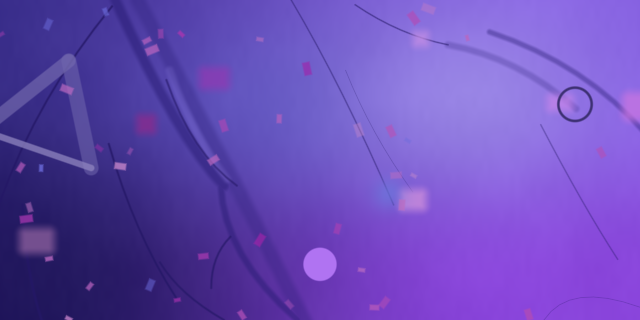
Give the GLSL for this background, as a WebGL 2 fragment shader.

```glsl
#version 300 es
precision highp float;
// Violet gradient with soft glows, dark cracks, drifting confetti and simple outlined shapes.
uniform vec2 u_resolution;
out vec4 outColor;

float hash(float n) { return fract(sin(n * 127.1) * 43758.5453); }

float hash2(vec2 p) { return fract(sin(dot(p, vec2(127.1, 311.7))) * 43758.5453); }

float noise(vec2 p) {
  vec2 i = floor(p), f = fract(p);
  f = f * f * (3.0 - 2.0 * f);
  return mix(mix(hash2(i), hash2(i + vec2(1, 0)), f.x),
             mix(hash2(i + vec2(0, 1)), hash2(i + vec2(1, 1)), f.x), f.y);
}

float segment(vec2 p, vec2 a, vec2 b) {
  vec2 pa = p - a, ba = b - a;
  return length(pa - ba * clamp(dot(pa, ba) / dot(ba, ba), 0.0, 1.0));
}

float box(vec2 p, vec2 halfSize) {
  vec2 d = abs(p) - halfSize;
  return length(max(d, 0.0)) + min(max(d.x, d.y), 0.0);
}

mat2 rotation(float a) { return mat2(cos(a), -sin(a), sin(a), cos(a)); }

// Coverage of a signed distance, with a soft edge
float fill(float d, float soft) { return 1.0 - smoothstep(-soft, soft, d); }

float glow(vec2 p, vec2 center, vec2 radius) {
  vec2 d = (p - center) / radius;
  return exp(-dot(d, d));
}

float blob(vec2 p, vec2 center, vec2 halfSize) {
  return fill(box(p - center, halfSize * 0.5) - halfSize.y * 0.5, 0.022);
}

// Quadratic curve of the given half width
float crack(vec2 p, vec2 a, vec2 b, vec2 c, float width) {
  float d = 9.0;
  vec2 last = a;
  for (int i = 1; i <= 8; i++) {
    float t = float(i) / 8.0;
    vec2 next = mix(mix(a, b, t), mix(b, c, t), t);
    d = min(d, segment(p, last, next));
    last = next;
  }
  return fill(d - width, 0.002 + width * 0.5);
}

void main() {
  vec2 p = gl_FragCoord.xy / u_resolution.y;
  float aa = 1.0 / u_resolution.y;

  // Base gradient and wide glows
  vec3 low = mix(vec3(0.13, 0.09, 0.36), vec3(0.54, 0.27, 0.86), smoothstep(0.1, 1.56, p.x));
  vec3 high = mix(vec3(0.21, 0.17, 0.53), vec3(0.53, 0.38, 0.89), smoothstep(-0.3, 1.8, p.x));
  vec3 color = mix(low, high, smoothstep(0.1, 0.75, p.y));
  color = mix(color, vec3(0.38, 0.37, 0.77), 0.6 * glow(p, vec2(0.9, 0.66), vec2(0.45, 0.27)));
  color = mix(color, vec3(0.61, 0.54, 0.90), 0.85 * glow(p, vec2(1.47, 0.70), vec2(0.42, 0.30)));
  color = mix(color, vec3(0.14, 0.10, 0.38), 0.5 * glow(p, vec2(0.0, 0.3), vec2(0.35, 0.4)));
  color += 0.02 * (noise(p * 7.0) - 0.5) + 0.01 * (noise(p * vec2(60, 25)) - 0.5);

  // Wide folds with a lit edge
  float fold = 0.55 * crack(p, vec2(0.36, 1.0), vec2(0.56, 0.56), vec2(0.70, 0.42), 0.016);
  fold = max(fold, 0.3 * crack(p, vec2(0.43, 1.0), vec2(0.70, 0.5), vec2(0.96, -0.02), 0.022));
  fold = max(fold, 0.5 * crack(p, vec2(0.69, 0.42), vec2(0.70, 0.2), vec2(0.93, 0.0), 0.010));
  fold = max(fold, 0.25 * crack(p, vec2(1.40, 0.86), vec2(1.62, 0.82), vec2(1.80, 0.66), 0.010));
  fold = max(fold, 0.4 * crack(p, vec2(1.53, 0.90), vec2(1.83, 0.80), vec2(2.02, 0.58), 0.008));
  color = mix(color, vec3(0.16, 0.11, 0.46), fold);
  color += 0.06 * crack(p, vec2(0.53, 0.78), vec2(0.60, 0.58), vec2(0.71, 0.44), 0.012);

  // Thin cracks
  float thin = 0.8 * crack(p, vec2(0.35, 0.98), vec2(0.12, 0.70), vec2(0.0, 0.37), 0.003);
  thin = max(thin, 0.8 * crack(p, vec2(0.34, 0.55), vec2(0.42, 0.27), vec2(0.55, 0.07), 0.003));
  thin = max(thin, 0.8 * crack(p, vec2(0.07, 0.36), vec2(0.08, 0.15), vec2(0.13, 0.0), 0.004));
  thin = max(thin, 0.7 * crack(p, vec2(0.50, 0.18), vec2(0.56, 0.08), vec2(0.70, 0.0), 0.003));
  thin = max(thin, 0.7 * crack(p, vec2(0.72, 0.26), vec2(0.66, 0.20), vec2(0.66, 0.10), 0.003));
  thin = max(thin, 0.6 * crack(p, vec2(0.52, 0.75), vec2(0.60, 0.52), vec2(0.74, 0.42), 0.003));
  thin = max(thin, 0.5 * crack(p, vec2(0.91, 1.0), vec2(1.07, 0.73), vec2(1.23, 0.36), 0.002));
  thin = max(thin, 0.3 * crack(p, vec2(1.08, 0.78), vec2(1.16, 0.58), vec2(1.29, 0.40), 0.001));
  thin = max(thin, 0.6 * crack(p, vec2(1.11, 0.985), vec2(1.25, 0.89), vec2(1.40, 0.86), 0.002));
  thin = max(thin, 0.4 * crack(p, vec2(1.69, 0.61), vec2(1.82, 0.36), vec2(1.93, 0.19), 0.002));
  thin = max(thin, 0.3 * crack(p, vec2(1.70, 0.0), vec2(1.78, 0.12), vec2(2.0, 0.04), 0.001));
  color = mix(color, vec3(0.14, 0.09, 0.40), thin);

  // Blurred spots
  color = mix(color, vec3(0.56, 0.38, 0.62), 0.75 * blob(p, vec2(0.115, 0.247), vec2(0.07, 0.04)));
  color = mix(color, vec3(0.78, 0.54, 0.86), 0.85 * blob(p, vec2(1.29, 0.375), vec2(0.052, 0.033)));
  color = mix(color, vec3(0.57, 0.22, 0.70), 0.7 * blob(p, vec2(0.67, 0.755), vec2(0.06, 0.035)));
  color = mix(color, vec3(0.53, 0.17, 0.56), 0.8 * blob(p, vec2(0.457, 0.612), vec2(0.03)));
  color = mix(color, vec3(0.78, 0.56, 0.90), 0.7 * blob(p, vec2(1.315, 0.878), vec2(0.024)));
  color = mix(color, vec3(0.78, 0.52, 0.92), 0.7 * blob(p, vec2(1.75, 0.678), vec2(0.055, 0.026)));
  color = mix(color, vec3(0.80, 0.46, 0.88), 0.7 * blob(p, vec2(1.99, 0.667), vec2(0.045)));
  color = mix(color, vec3(0.42, 0.46, 0.86), 0.7 * glow(p, vec2(1.215, 0.395), vec2(0.05)));

  // Outlined triangle in three bars
  vec2 apex = vec2(0.215, 0.81), corner = vec2(0.285, 0.475);
  color = mix(color, vec3(0.48, 0.44, 0.70), 0.6 * fill(segment(p, apex, vec2(-0.05, 0.60)) - 0.021, aa));
  color = mix(color, vec3(0.44, 0.40, 0.68), 0.55 * fill(segment(p, apex, corner) - 0.023, aa));
  color = mix(color, vec3(0.56, 0.52, 0.75), 0.75 * fill(segment(p, vec2(-0.02, 0.58), corner) - 0.010, aa));

  // Scattered confetti
  for (int i = 0; i < 44; i++) {
    float n = float(i) + 1.0;
    vec2 center = vec2(2.0 * pow(hash(n), 1.3), hash(n + 51.3));
    vec2 size = mix(vec2(0.009, 0.005), vec2(0.021, 0.012), hash(n + 97.7));
    vec3 tint = mix(vec3(0.62, 0.12, 0.66), vec3(0.78, 0.55, 0.80), hash(n + 13.9));
    tint = mix(tint, vec3(0.42, 0.42, 0.86), step(0.84, hash(n + 29.1)));
    float d = box(rotation(hash(n + 71.7) * 3.14) * (p - center), size);
    color = mix(color, tint, (0.4 + 0.45 * hash(n + 37.0)) * fill(d, 0.004));
  }

  // Disc and ring
  color = mix(color, vec3(0.69, 0.45, 0.95), fill(length(p - vec2(1.0, 0.174)) - 0.052, aa));
  float ring = abs(length(p - vec2(1.797, 0.674)) - 0.052) - 0.004;
  color = mix(color, vec3(0.24, 0.19, 0.45), fill(ring, aa));
  outColor = vec4(color, 1.0);
}
```
